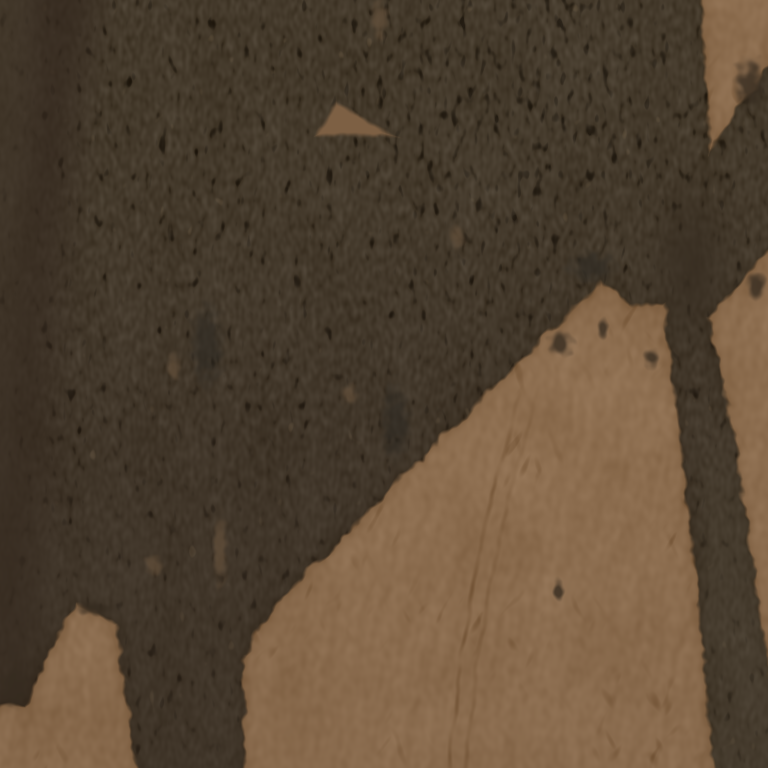
Give the GLSL for this texture, as a WebGL 1 fragment shader.

```glsl
precision highp float;
// Weathered dark coating with pale tan patches showing through.
// Patches are half-plane shapes with rough edges; pits, fibres and grain
// come from stretched gradient noise, with a few chips and stains on top.
uniform vec2 u_resolution;

vec2 gradient(vec2 cell) {
  vec2 h = vec2(dot(cell, vec2(127.1, 311.7)), dot(cell, vec2(269.5, 183.3)));
  return fract(sin(h) * 43758.5) * 2.0 - 1.0;
}

float noise(vec2 p) {
  vec2 i = floor(p), f = fract(p);
  vec2 u = f * f * (3.0 - 2.0 * f);
  vec2 e = vec2(1.0, 0.0);
  return mix(mix(dot(gradient(i), f), dot(gradient(i + e), f - e), u.x),
             mix(dot(gradient(i + e.yx), f - e.yx), dot(gradient(i + 1.0), f - 1.0), u.x), u.y);
}

float fbm(vec2 p) {
  float sum = 0.0, amp = 0.6;
  for (int i = 0; i < 4; i++) {
    sum += amp * noise(p);
    p = p * 2.03 + 7.3;
    amp *= 0.55;
  }
  return sum;
}

// Signed distance to the line a-b, negative on its right-hand side.
float side(vec2 p, vec2 a, vec2 b) {
  vec2 d = normalize(b - a);
  return dot(p - a, vec2(-d.y, d.x));
}

// Soft ragged blob.
float spot(vec2 p, vec2 center, vec2 radius) {
  vec2 q = (p - center) / radius;
  return 1.0 - smoothstep(0.3, 1.25, length(q) + 0.6 * noise(p * 90.0));
}

float patches(vec2 p) {
  float slope = side(p, vec2(0.345, 0.2), vec2(0.783, 0.636));
  slope += 0.007 * noise(p * vec2(75.0, 30.0) + 3.0);
  float peak = min(p.y - 0.604, side(p, vec2(0.783, 0.636), vec2(0.82, 0.604)));
  float center = max(max(slope, peak), side(p, vec2(0.319, 0.0), vec2(0.316, 0.147)));
  center = max(center, side(p, vec2(0.316, 0.147), vec2(0.345, 0.193)));
  center = max(center, side(p, vec2(0.87, 0.605), vec2(0.899, 0.31)));
  center = max(center, side(p, vec2(0.899, 0.31), vec2(0.935, 0.0)));

  float right = min(side(p, vec2(1.0, 0.14), vec2(0.957, 0.427)),
                    side(p, vec2(0.957, 0.427), vec2(0.922, 0.586)));
  right = max(right, side(p, vec2(0.922, 0.586), vec2(1.0, 0.674)));

  float corner = max(side(p, vec2(1.0, 0.915), vec2(0.931, 0.814)),
                     side(p, vec2(0.924, 0.814), vec2(0.913, 1.0)));

  float left = min(side(p, vec2(0.033, 0.082), vec2(0.098, 0.219)), p.y - 0.08);
  left = max(left, side(p, vec2(0.098, 0.219), vec2(0.15, 0.186)));
  left = max(left, side(p, vec2(0.15, 0.186), vec2(0.178, 0.0)));
  return min(min(center, right), min(corner, left));
}

vec3 coating(vec2 p, float edge) {
  float strip = 1.0 - smoothstep(-0.045, 0.045, p.x - 0.05 - 0.075 * p.y * p.y);
  vec2 j = (p - vec2(0.9, 0.65)) / vec2(0.045, 0.09);
  float junction = exp(-dot(j, j));
  float rough = (1.0 - 0.7 * strip) * (1.0 - 0.8 * junction) * mix(0.6, 1.0, smoothstep(0.2, 0.65, p.y));
  float coarse = noise(p * vec2(92.0, 50.0));
  float fine = noise(p * vec2(170.0, 90.0) + 31.0);

  vec3 color = mix(vec3(0.25, 0.208, 0.16), vec3(0.268, 0.227, 0.17), smoothstep(0.25, 0.9, p.y));
  color = mix(color, vec3(0.272, 0.232, 0.178), smoothstep(0.88, 0.93, p.x) * (1.0 - smoothstep(0.3, 0.55, p.y)));
  color = mix(color, vec3(0.222, 0.177, 0.134), 0.9 * strip * (1.0 - 0.7 * smoothstep(0.07, 0.0, p.x) * p.y));
  color = mix(color, vec3(0.225, 0.185, 0.138), 0.8 * junction);
  color += 0.035 * fbm(p * vec2(16.0, 6.0)) + rough * (0.05 * coarse + 0.065 * fine);

  // Upright pits, densest toward the upper right.
  vec2 d = (p - vec2(0.68, 0.87)) / vec2(0.22, 0.2);
  float dense = 0.14 * exp(-dot(d, d));
  float pits = smoothstep(0.24, 0.6, dense - coarse - 0.3 * fine);
  pits += 0.7 * smoothstep(0.3, 0.6, dense + noise(p * vec2(125.0, 55.0) + 17.0));
  color -= rough * vec3(0.1, 0.088, 0.07) * min(pits, 1.0);
  float fleck = smoothstep(0.38, 0.6, noise(p * vec2(78.0, 48.0) + 80.0));
  color += 0.08 * rough * fleck * vec3(1.0, 0.85, 0.65);
  return color - 0.03 * exp(-max(edge, 0.0) * 130.0);
}

vec3 bareSurface(vec2 p, float edge) {
  float lean = p.x - 0.24 * p.y;
  float bend = 0.006 * noise(p * vec2(5.0, 18.0)) + 0.003 * noise(p * 50.0);
  float fibre = noise(vec2(lean * 75.0 + 2.0 * noise(p * 9.0), p.y * 12.0));
  vec3 color = mix(vec3(0.535, 0.416, 0.301), vec3(0.552, 0.43, 0.311), smoothstep(0.0, 0.5, p.y));
  color += 0.05 * fbm(p * 9.0) + 0.035 * fibre + 0.035 * noise(p * vec2(110.0, 75.0));

  // Twin long broken cracks, then faint fibres and sparse scuffs.
  float path = 0.585 + 0.08 * p.y + 0.22 * p.y * p.y + bend;
  float cracks = smoothstep(0.005, 0.0, abs(p.x - path)) + 0.6 * smoothstep(0.005, 0.0, abs(p.x - path - 0.022));
  float broken = 0.65 + 1.2 * noise(p * vec2(20.0, 32.0));
  color -= 0.075 * cracks * (1.0 - smoothstep(0.42, 0.52, p.y)) * max(broken, 0.0);
  float scuff = smoothstep(0.2, 0.55, noise(vec2((p.x + 0.35 * p.y) * 65.0, p.y * 28.0) + 40.0));
  scuff += smoothstep(0.22, 0.55, noise(vec2((p.x - 0.5 * p.y) * 75.0, p.y * 30.0) + 9.0));
  color -= 0.085 * scuff * smoothstep(-0.1, 0.35, noise(p * 8.0 + 5.0));
  return color - 0.06 * exp(min(edge, 0.0) * 170.0);
}

void main() {
  vec2 p = gl_FragCoord.xy / u_resolution;
  float edge = patches(p) + 0.008 * noise(p * 36.0) + 0.005 * noise(p * 90.0);
  float soften = max(0.003, 1.0 / u_resolution.y);
  vec3 color = mix(bareSurface(p, edge), coating(p, edge), smoothstep(-soften, soften, edge));

  // Pale chips in the coating.
  float chip = max(side(p, vec2(0.414, 0.828), vec2(0.438, 0.866)), side(p, vec2(0.438, 0.866), vec2(0.476, 0.844)));
  chip = max(chip, 0.823 - p.y) + 0.006 * noise(p * 60.0);
  color = mix(color, vec3(0.49, 0.375, 0.265), smoothstep(0.004, -0.004, chip));
  float faint = spot(p, vec2(0.595, 0.692), vec2(0.01, 0.016)) + spot(p, vec2(0.455, 0.486), vec2(0.011, 0.015));
  faint += spot(p, vec2(0.226, 0.523), vec2(0.01, 0.017)) + spot(p, vec2(0.2, 0.264), vec2(0.012, 0.014));
  faint += spot(p, vec2(0.287, 0.285), vec2(0.01, 0.045)) + spot(p, vec2(0.494, 0.975), vec2(0.011, 0.028));
  color = mix(color, vec3(0.4, 0.32, 0.235), 0.65 * min(faint, 1.0));

  // Dark stains on both layers.
  float stain = spot(p, vec2(0.73, 0.552), vec2(0.016)) + spot(p, vec2(0.785, 0.573), vec2(0.007, 0.014));
  stain += spot(p, vec2(0.849, 0.533), vec2(0.01, 0.012)) + spot(p, vec2(0.985, 0.628), vec2(0.013, 0.018));
  stain += spot(p, vec2(0.727, 0.232), vec2(0.007, 0.014)) + spot(p, vec2(0.977, 0.89), vec2(0.02, 0.034));
  stain += spot(p, vec2(0.125, 0.207), vec2(0.026, 0.009)) + spot(p, vec2(0.02, 0.105), vec2(0.018, 0.025));
  color = mix(color, vec3(0.21, 0.17, 0.125), 0.8 * min(stain, 1.0));
  float cool = spot(p, vec2(0.27, 0.55), vec2(0.022, 0.055)) + spot(p, vec2(0.515, 0.45), vec2(0.02, 0.05));
  cool += spot(p, vec2(0.77, 0.652), vec2(0.03, 0.022));
  color = mix(color, vec3(0.175, 0.16, 0.135), 0.6 * min(cool, 1.0));
  gl_FragColor = vec4(color, 1.0);
}
```
